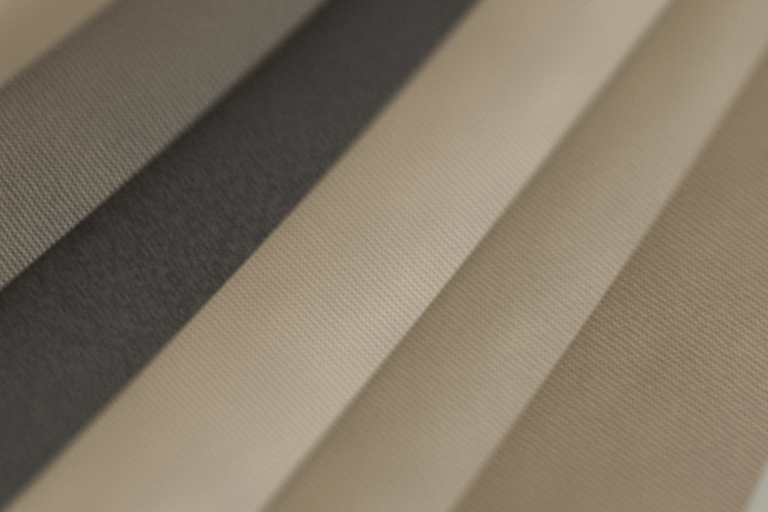
Give the GLSL for this texture, as a Shadertoy shader.

```glsl
// Overlapping diagonal folds of woven cloth in cream, charcoal and taupe, with shallow focus.

const int FOLDS = 7;
const float THREAD = 0.0118;       // spacing of the ribs, in canvas heights
const float SHARP_BLUR = 0.004;    // edge softness in focus
const float FAR_BLUR = 0.017;      // edge softness out of focus
const float FOCUS_DEPTH = 0.27;
const vec3 SHADOW_TINT = vec3(0.64, 0.61, 0.55);

// Left border of each fold: x = a + b*y + c*y*y
const vec3 BORDER[8] = vec3[8](
    vec3(-1.55, 1.306, 0.0), vec3(-1.083, 1.306, 0.0),
    vec3(-0.541, 1.300, -0.124), vec3(0.006, 1.004, -0.073),
    vec3(0.510, 0.820, -0.020), vec3(0.879, 0.730, -0.050),
    vec3(1.455, 0.450, 0.0), vec3(2.0, 0.45, 0.0));

// Cloth colour near the left border and near the right border
const vec3 BODY[7] = vec3[7](
    vec3(0.64, 0.58, 0.49), vec3(0.41, 0.375, 0.325),
    vec3(0.255, 0.245, 0.235), vec3(0.625, 0.565, 0.475),
    vec3(0.575, 0.515, 0.420), vec3(0.545, 0.480, 0.390),
    vec3(0.68, 0.67, 0.62));
const vec3 RIM[7] = vec3[7](
    vec3(0.53, 0.47, 0.385), vec3(0.42, 0.39, 0.345),
    vec3(0.27, 0.255, 0.24), vec3(0.69, 0.645, 0.575),
    vec3(0.645, 0.595, 0.515), vec3(0.57, 0.51, 0.43),
    vec3(0.68, 0.67, 0.62));

// Per fold: shadow width, shadow strength, weave contrast, fuzz contrast
const vec4 FINISH[7] = vec4[7](
    vec4(0.03, 0.0, 0.02, 0.02), vec4(0.035, 0.45, 0.20, 0.14),
    vec4(0.055, 0.95, 0.05, 0.24), vec4(0.035, 0.30, 0.065, 0.025),
    vec4(0.028, 0.45, 0.055, 0.045), vec4(0.035, 0.25, 0.090, 0.070),
    vec4(0.02, 0.10, 0.0, 0.01));

float hash(vec2 p) {
    vec3 q = fract(vec3(p.xyx) * 0.1031);
    q += dot(q, q.yzx + 33.33);
    return fract((q.x + q.y) * q.z);
}

float noise(vec2 p) {
    vec2 i = floor(p), f = fract(p);
    f = f * f * (3.0 - 2.0 * f);
    return mix(mix(hash(i), hash(i + vec2(1, 0)), f.x),
               mix(hash(i + vec2(0, 1)), hash(i + vec2(1, 1)), f.x), f.y);
}

float borderX(int i, float y) {
    return BORDER[i].x + y * (BORDER[i].y + y * BORDER[i].z);
}

// Distance to a border, positive to its right
float borderDistance(int i, vec2 p) {
    float slope = BORDER[i].y + 2.0 * BORDER[i].z * p.y;
    return (p.x - borderX(i, p.y)) / sqrt(1.0 + slope * slope);
}

// Ribs across the fold, broken into beads by the crossing threads
float weave(vec2 q) {
    q += 0.0035 * (vec2(noise(q * 38.0), noise(q * 38.0 + 71.0)) - 0.5);
    vec2 phase = 6.28318 * q / THREAD;
    float rib = sin(phase.x);
    float bead = sin(phase.y * 1.1 + 1.57 * sign(rib));
    return 0.65 * rib + 0.35 * bead;
}

vec3 cloth(int i, vec2 p, float focus) {
    float left = borderX(i, p.y), right = borderX(i + 1, p.y);
    float across = clamp((p.x - left) / (right - left), 0.0, 1.0);
    vec3 col = mix(BODY[i], RIM[i], smoothstep(0.2, 0.9, across));
    vec4 finish = FINISH[i];

    // Contact shadow under the neighbouring fold
    float d = max(borderDistance(i, p), 0.0);
    col *= mix(vec3(1.0), SHADOW_TINT, finish.y * exp(-d / finish.x));

    // Thread coordinates: along the fold, then across it
    vec2 along = normalize(vec2(BORDER[i].y, 1.0));
    vec2 q = vec2(dot(p, along), dot(p, vec2(along.y, -along.x)));
    float fuzz = noise(q * vec2(150.0, 85.0)) + 0.5 * noise(q * 260.0) - 0.75;
    float mottle = noise(q * vec2(9.0, 16.0) + float(i) * 17.0) - 0.5;
    float detail = finish.z * weave(q) * focus
                 + finish.w * fuzz * mix(0.25, 1.0, focus)
                 + 0.045 * mottle;
    return col * (1.0 + detail);
}

void mainImage(out vec4 fragColor, in vec2 fragCoord) {
    vec2 p = fragCoord / iResolution.y;
    p.x += 0.5 * (1.5 - iResolution.x / iResolution.y);

    // Band of sharp focus, tilted slightly across the canvas
    float offset = (p.y - 0.53 + 0.13 * p.x) / FOCUS_DEPTH;
    float focus = exp(-offset * offset);
    float blur = mix(FAR_BLUR, SHARP_BLUR, focus) + 0.7 / iResolution.y;

    // Lay the folds over each other from left to right
    vec3 col = cloth(0, p, focus);
    for (int i = 1; i < FOLDS; i++) {
        float cover = smoothstep(-blur, blur, borderDistance(i, p));
        col = mix(col, cloth(i, p, focus), cover);
    }

    // Faint film grain
    col += 0.012 * (hash(floor(p * 340.0)) - 0.5);
    fragColor = vec4(col, 1.0);
}
```
